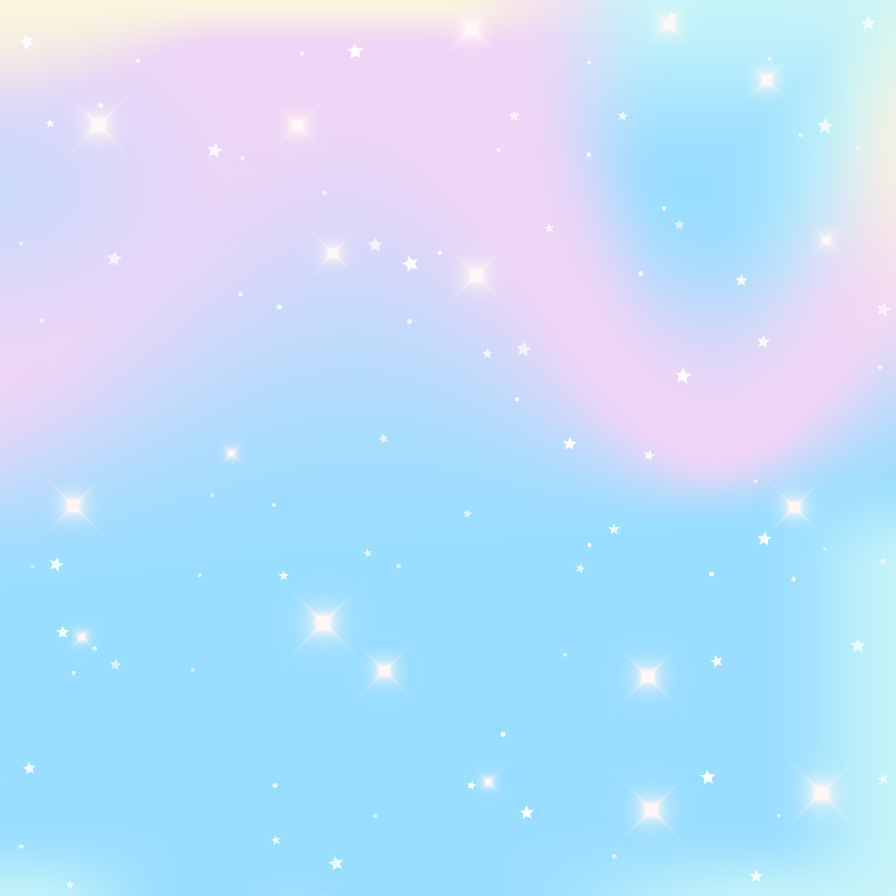
This background is drawn by a WebGL 1 fragment shader. Its source:

```glsl
precision highp float;
// Pastel dream sky: a wavy pink ribbon fades into sky blue, with aqua and cream
// light at the borders. Jittered grids scatter five-pointed stars, round dots
// and glowing sparkles with diagonal rays.
uniform vec2 u_resolution;

const vec3 SKY = vec3(0.605, 0.870, 1.000);
const vec3 PINK = vec3(0.940, 0.835, 0.965);
const vec3 PERIWINKLE = vec3(0.800, 0.855, 0.980);
const vec3 AQUA = vec3(0.780, 0.960, 0.975);
const vec3 CREAM = vec3(0.980, 0.960, 0.870);
const vec3 SPARKLE = vec3(1.000, 0.965, 0.965);
const float RIBBON_MID = 0.705;
const float RIBBON_SWING = 0.21;
const float RIBBON_PERIOD = 0.84;
const float STAR_CELLS = 9.0;
const float STAR_SHARE = 0.52;
const float STAR_INNER = 0.49;
const float DOT_CELLS = 10.0;
const float DOT_SHARE = 0.48;
const float SPARKLE_CELLS = 5.0;
const float SPARKLE_SHARE = 0.68;
const float SPARKLE_REACH = 0.072;
const float TAU = 6.2831853;

float hash(vec2 cell, float seed) {
  return fract(sin(dot(cell, vec2(127.1, 311.7)) + seed * 74.7) * 43758.5453);
}

float falling(float a, float b, float x) {
  return 1.0 - smoothstep(a, b, x);
}

// Random centre of a cell's feature, in canvas units.
vec2 scatter(vec2 cell, float cells, float seed, float jitter) {
  vec2 offset = vec2(hash(cell, seed), hash(cell, seed + 1.0)) - 0.5;
  return (cell + 0.5 + offset * jitter) / cells;
}

// Signed distance to the edges of an upright five-pointed star.
float starDistance(vec2 p, float radius) {
  float sector = TAU / 5.0;
  float angle = abs(mod(atan(p.x, p.y) + 0.5 * sector, sector) - 0.5 * sector);
  vec2 folded = length(p) * vec2(cos(angle), sin(angle));
  vec2 notch = radius * STAR_INNER * vec2(cos(0.5 * sector), sin(0.5 * sector));
  vec2 normal = normalize(vec2(notch.y, radius - notch.x));
  return dot(folded - vec2(radius, 0.0), normal);
}

vec3 background(vec2 p) {
  // Ribbon: pink along the crest, easing down to the blue floor.
  float crest = RIBBON_MID + RIBBON_SWING * cos(TAU * (p.x - 0.38) / RIBBON_PERIOD)
    + 0.08 * falling(0.0, 0.3, p.x);
  float ground = 0.34 + 0.09 * p.x;
  vec3 color = mix(SKY, PINK, smoothstep(0.0, 1.0, (p.y - ground) / (crest - ground)));

  // Cool haze on the left.
  vec2 haze = (p - vec2(0.0, 0.79)) / vec2(0.18, 0.13);
  color = mix(color, PERIWINKLE, 0.95 * exp(-dot(haze, haze)));

  // Blue bowl in the upper right, turning aqua outwards.
  float bowl = smoothstep(0.03, 0.28, p.y - crest) * smoothstep(0.57, 0.75, p.x);
  float rim = max(smoothstep(0.79, 1.0, p.x), smoothstep(0.80, 1.02, p.y));
  color = mix(color, mix(SKY, AQUA, rim), bowl);

  // Aqua light at the lower borders.
  float side = smoothstep(0.85, 1.02, p.x) * falling(0.36, 0.48, p.y);
  float corners = max(falling(0.03, 0.20, p.x), smoothstep(0.55, 0.85, p.x));
  float base = falling(-0.02, 0.08, p.y) * corners;
  color = mix(color, AQUA, 1.0 - (1.0 - side) * (1.0 - base));

  // Cream light at the top and right.
  float start = 0.945 - 0.09 * falling(0.0, 0.25, p.x);
  float top = smoothstep(start, 1.0, p.y) * falling(0.48, 0.70, p.x);
  vec2 glow = (p - vec2(1.03, 0.83)) / vec2(0.075, 0.15);
  return mix(color, CREAM, max(top, 0.9 * exp(-dot(glow, glow))));
}

float stars(vec2 p, float pixel) {
  vec2 cell = floor(p * STAR_CELLS);
  vec2 q = p - scatter(cell, STAR_CELLS, 1.0, 0.8);
  float tilt = (hash(cell, 3.0) - 0.5) * 0.6;
  q = vec2(q.x * cos(tilt) - q.y * sin(tilt), q.x * sin(tilt) + q.y * cos(tilt));
  float radius = mix(0.0048, 0.0095, hash(cell, 4.0));
  float alpha = mix(0.5, 1.0, sqrt(hash(cell, 5.0)));
  float cover = falling(-0.7 * pixel, 0.7 * pixel, starDistance(q, radius));
  return cover * alpha * step(hash(cell, 6.0), STAR_SHARE);
}

float dots(vec2 p, float pixel) {
  vec2 cell = floor(p * DOT_CELLS);
  float radius = mix(0.0018, 0.0029, hash(cell, 13.0));
  float edge = length(p - scatter(cell, DOT_CELLS, 11.0, 0.9)) - radius;
  float alpha = mix(0.4, 1.0, sqrt(hash(cell, 14.0)));
  return falling(-0.7 * pixel, 0.7 * pixel, edge) * alpha * step(hash(cell, 15.0), DOT_SHARE);
}

// Soft halo, bright core and four tapering diagonal rays.
float sparkle(vec2 p, float reach) {
  vec2 q = vec2(p.x + p.y, p.y - p.x) * 0.7071 / reach;
  vec2 taper = max(1.0 - abs(q), 0.0);
  vec2 rays = taper * exp(-abs(q.yx) / (0.03 * taper + 0.004));
  float r2 = dot(q, q);
  return 0.6 * exp(-9.0 * r2) + 0.6 * exp(-60.0 * r2) + 0.5 * (rays.x + rays.y);
}

void main() {
  float pixel = 1.0 / min(u_resolution.x, u_resolution.y);
  vec2 p = gl_FragCoord.xy * pixel;
  vec3 color = background(p);
  color = mix(color, vec3(1.0), max(stars(p, pixel), dots(p, pixel)));
  for (int j = -1; j <= 1; j++) {
    for (int i = -1; i <= 1; i++) {
      vec2 cell = floor(p * SPARKLE_CELLS) + vec2(float(i), float(j));
      float reach = SPARKLE_REACH * mix(0.32, 1.0, hash(cell, 23.0));
      float light = sparkle(p - scatter(cell, SPARKLE_CELLS, 21.0, 0.75), reach);
      color = mix(color, SPARKLE, min(light, 1.0) * step(hash(cell, 24.0), SPARKLE_SHARE));
    }
  }
  gl_FragColor = vec4(color, 1.0);
}
```
